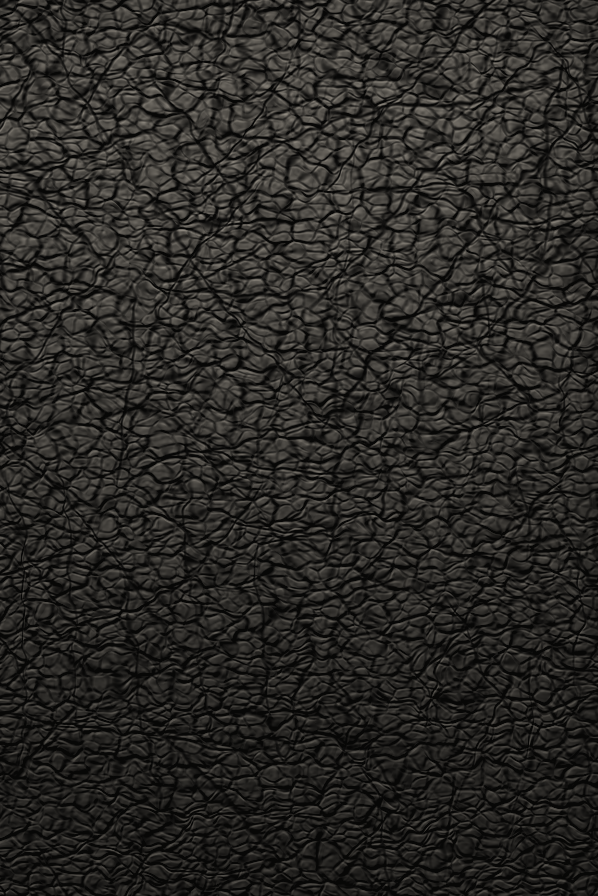
Reproduce this texture procedurally as a Shadertoy shader.

```glsl
// Dark grained leather: warped cell layers, fine crinkles and thin long folds
// form a height field, lit from above. The upper part gets soft light, while
// towards the bottom mostly the raised upper rims of the grains catch it.

const vec3 WARM_TINT = vec3(1.03, 0.99, 0.92);
const float SHADOW = 0.036;      // tone at the bottom of a crease
const float SLOPE_STEP = 0.0028; // distance for measuring the relief

vec2 hash2(vec2 p) {
    vec3 q = fract(p.xyx * vec3(0.1031, 0.1030, 0.0973));
    q += dot(q, q.yzx + 33.33);
    return fract((q.xx + q.yz) * q.zy);
}

float noise(vec2 p) {
    vec2 cell = floor(p), f = fract(p);
    f = f * f * (3.0 - 2.0 * f);
    float low = mix(hash2(cell).x, hash2(cell + vec2(1, 0)).x, f.x);
    float high = mix(hash2(cell + vec2(0, 1)).x, hash2(cell + vec2(1, 1)).x, f.x);
    return mix(low, high, f.y);
}

vec2 noise2(vec2 p) {
    return vec2(noise(p), noise(p + vec2(37.2, 91.7))) - 0.5;
}

vec2 rotate(vec2 p, float angle) {
    float c = cos(angle), s = sin(angle);
    return vec2(c * p.x - s * p.y, s * p.x + c * p.y);
}

// Gap between the two nearest cell points: zero on the border of a cell
float cellGap(vec2 p) {
    vec2 cell = floor(p), f = fract(p);
    float nearest = 9.0, second = 9.0;
    for (int y = -1; y <= 1; y++) {
        for (int x = -1; x <= 1; x++) {
            vec2 offset = vec2(x, y);
            float d = length(offset + 0.95 * hash2(cell + offset) - f);
            second = min(second, max(nearest, d));
            nearest = min(nearest, d);
        }
    }
    return second - nearest;
}

// Rounded grains, with borders that fade in and out along their length
float grains(vec2 p, float width, float fade) {
    float groove = 1.0 - smoothstep(0.0, width, cellGap(p));
    return 1.0 - groove * mix(1.0, smoothstep(0.2, 0.6, noise(p * 0.9 + 5.3)), fade);
}

// Families of thin wandering lines, each in its own direction
float folds(vec2 p, float spacing, float width) {
    float depth = 0.0;
    for (int i = 0; i < 5; i++) {
        float k = float(i);
        vec2 q = rotate(p, 0.2 + k * 0.66) + k * 7.3;
        float across = q.y / spacing + 1.1 * noise(q * 3.5);
        float line = abs(fract(across) - 0.5) * spacing;
        float shown = smoothstep(0.42, 0.65, noise(q * vec2(6.0, 13.0) + 41.0));
        depth = max(depth, shown * (1.0 - smoothstep(0.0, width, line)));
    }
    return depth;
}

float leatherHeight(vec2 p) {
    vec2 q = p + 0.018 * noise2(p * 13.0) + 0.011 * noise2(p * 48.0);
    float coarse = grains(q * vec2(20.0, 27.0), 0.25, 0.25);
    float fine = grains(q * vec2(41.0, 60.0) + 8.0, 0.38, 0.4);
    float crinkle = abs(noise(q * vec2(72.0, 110.0)) - 0.5) * 2.0 - 0.35;
    float pores = noise(p * vec2(150.0, 175.0)) - 0.5;
    float relief = 0.50 * coarse + 0.38 * fine + 0.24 * crinkle + 0.20 * pores;
    return relief * (1.0 - 0.6 * folds(q, 0.12, 0.0045)) + 0.06;
}

// Soft light, strongest in the upper part left of the middle
float softLight(vec2 uv) {
    float fall = smoothstep(-0.05, 0.95, uv.y);
    float top = 1.0 - 0.25 * smoothstep(0.88, 1.0, uv.y);
    float sides = 1.0 - 0.8 * pow(abs(uv.x - 0.45), 2.0);
    return fall * top * sides;
}

void mainImage(out vec4 fragColor, in vec2 fragCoord) {
    vec2 uv = fragCoord / iResolution.xy;
    vec2 p = fragCoord / iResolution.x;
    float light = softLight(uv);

    // Relief: positive where the surface faces the light above
    float height = leatherHeight(p);
    float above = leatherHeight(p + SLOPE_STEP * vec2(-0.25, 1.0));
    float slope = clamp(height - above, -0.5, 0.5);

    // Broad body tone plus bright rims
    float body = mix(0.10, 0.34, light) * pow(clamp(height, 0.0, 1.2), 1.5);
    float rim = slope * mix(0.32, 0.26, light);
    float edge = mix(0.8, 1.0, smoothstep(0.0, 0.05, 1.0 - uv.x));
    float tone = max(SHADOW + (body + rim) * edge, 0.026);

    fragColor = vec4(tone * WARM_TINT, 1.0);
}
```
